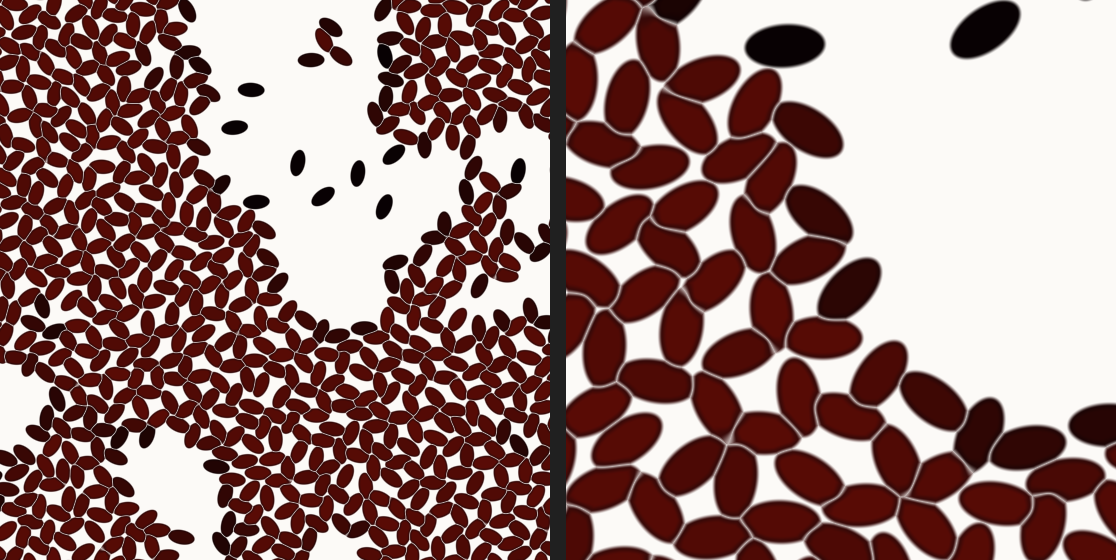
Left: the whole. Right: its middle third, enlarged.
A WebGL 1 fragment shader for this pattern:

```glsl
precision highp float;
// Dark red oval grains scattered in a crowded layer on white, with bare patches.

#define ROWS 29.0           // grain cells per canvas height
#define AXES vec2(0.69, 0.37) // half length and half width, in cells
#define JITTER 0.44         // spread of the centres
#define TURN 1.7            // spread of the random angles
#define BARE 0.345          // crowding below which grains are missing
#define STRAY 0.08          // share of grains left on bare patches
#define GAP 0.012           // half width of the seam between touching grains
#define SOFT 0.045          // half width of the smooth edge
#define SEED 17.0

uniform vec2 u_resolution;

const vec3 PAPER = vec3(0.99, 0.98, 0.97);
const vec3 RED   = vec3(0.325, 0.04, 0.02);
const vec3 RIM   = vec3(0.18, 0.03, 0.03);
const vec3 BLACK = vec3(0.03, 0.005, 0.01);

float hash(vec2 p) {
  return fract(sin(dot(p, vec2(127.1, 311.7)) + SEED) * 43758.5453);
}

float noise(vec2 p) {
  vec2 i = floor(p), f = fract(p);
  f = f * f * (3.0 - 2.0 * f);
  return mix(mix(hash(i), hash(i + vec2(1.0, 0.0)), f.x),
             mix(hash(i + vec2(0.0, 1.0)), hash(i + 1.0), f.x), f.y);
}

// How crowded the layer is around a cell
float crowding(vec2 cell) {
  return 0.7 * noise(cell / 6.0 + 3.7) + 0.3 * noise(cell / 2.7 + 41.3);
}

vec2 looseCentre(vec2 cell) {
  vec2 r = vec2(hash(cell), hash(cell + 57.3));
  return cell + 0.5 + (r - 0.5) * JITTER;
}

// Long axis: neighbours lean across each other, with a slow swirl
vec2 direction(vec2 cell) {
  float swirl = 1.3 * sin(cell.x * 0.37 + 1.3 * sin(cell.y * 0.29));
  float crossing = 1.5708 * mod(cell.x + cell.y, 2.0);
  float angle = swirl + crossing + (hash(cell + 91.7) - 0.5) * TURN;
  return vec2(cos(angle), sin(angle));
}

vec2 alongAxis(vec2 v, vec2 axis) {
  return vec2(dot(v, axis), dot(v, vec2(-axis.y, axis.x)));
}

// Reach of a grain toward a unit vector: mean of radius and support
float reach(vec2 toward, vec2 axis) {
  vec2 u = alongAxis(toward, axis);
  return 0.5 * (1.0 / length(u / AXES) + length(u * AXES));
}

// Centre after pushing away from overlapping neighbours
vec2 settledCentre(vec2 cell, vec2 axis) {
  vec2 centre = looseCentre(cell), push = vec2(0.0);
  for (int y = -1; y <= 1; y++) {
    for (int x = -1; x <= 1; x++) {
      if (x == 0 && y == 0) continue;
      vec2 other = cell + vec2(float(x), float(y));
      vec2 apart = centre - looseCentre(other);
      float gap = length(apart);
      vec2 u = apart / gap;
      float overlap = reach(u, axis) + reach(u, direction(other)) - gap;
      push += u * max(overlap, 0.0) * 0.5;
    }
  }
  return centre + clamp(push, -0.28, 0.28);
}

float ellipseDistance(vec2 p) {
  vec2 q = p / AXES;
  float k = length(q);
  return (k - 1.0) * k / max(length(q / AXES), 0.0001);
}

void main() {
  // Tilted grid, in cells
  vec2 p = gl_FragCoord.xy / u_resolution.y * ROWS;
  p = mat2(0.87, 0.49, -0.49, 0.87) * p + 60.0;
  vec2 home = floor(p);

  // Nearest and second nearest grain
  float nearest = 9.0, second = 9.0, crowd = 0.0, shade = 1.0;
  for (int y = -1; y <= 1; y++) {
    for (int x = -1; x <= 1; x++) {
      vec2 cell = home + vec2(float(x), float(y));
      float here = crowding(cell);
      if (here < BARE && hash(cell + 23.9) > STRAY) continue;
      vec2 axis = direction(cell);
      float d = ellipseDistance(alongAxis(p - settledCentre(cell, axis), axis));
      if (d < nearest) {
        second = nearest;
        nearest = d;
        crowd = here;
        shade = 0.92 + 0.16 * hash(cell + 7.1);
      } else {
        second = min(second, d);
      }
    }
  }

  // Seams where grains touch, then rim shading and soft edge
  float d = max(nearest, 0.5 * (nearest - second) + GAP);
  float lit = smoothstep(BARE - 0.05, BARE + 0.09, crowd);
  vec3 grain = mix(RED * shade, RIM, 0.8 * smoothstep(-0.13, -0.02, d));
  grain = mix(BLACK, grain, lit);
  gl_FragColor = vec4(mix(grain, PAPER, smoothstep(-SOFT, SOFT, d)), 1.0);
}
```
